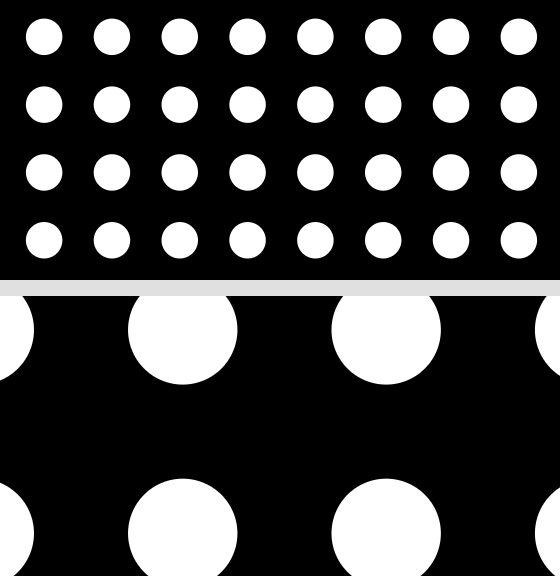
Top: the whole. Bottom: its middle third, enlarged.
Give the GLSL for this pattern, as a Shadertoy shader.

```glsl
// Regular grid of white discs on black, eight across and four down.
// Lengths are fractions of the canvas height.
#define PITCH 0.2422
#define RADIUS 0.0651
#define FIRST_CENTER vec2(0.1576, 0.1419)
#define DISC_COLOR vec3(1.0)
#define GROUND_COLOR vec3(0.0)

// Signed distance to the nearest disc of the endless grid
float discGridDistance(vec2 p) {
    vec2 cell = (fract((p - FIRST_CENTER) / PITCH + 0.5) - 0.5) * PITCH;
    return length(cell) - RADIUS;
}

void mainImage(out vec4 fragColor, in vec2 fragCoord) {
    vec2 p = fragCoord / iResolution.y;
    float pixel = 1.0 / iResolution.y;

    // Edge blended over one pixel
    float coverage = clamp(0.5 - discGridDistance(p) / pixel, 0.0, 1.0);
    fragColor = vec4(mix(GROUND_COLOR, DISC_COLOR, coverage), 1.0);
}
```
